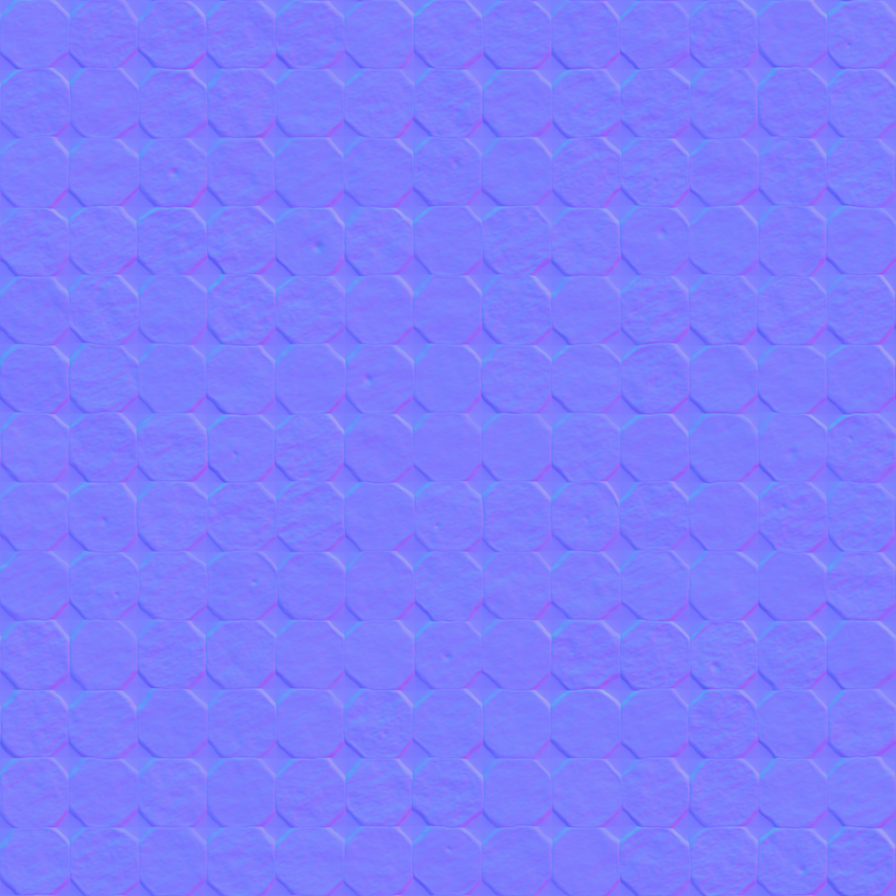
This texture map is drawn by a Shadertoy shader. Its source:

```glsl
#define REPEATS 13.0
#define CORNER_CUT 0.262
#define SEAM_INSET 0.016
#define BEVEL_WIDTH 0.040
#define BEVEL_DEPTH 0.0115
#define BOWL_DEPTH 0.0125
#define ROUGHNESS 0.0072
#define EDGE_WOBBLE 0.022
#define PIT_CHANCE 0.12
#define TILE_TILT 0.03
#define SAMPLE_STEP 0.012
#define BASE_LEVEL 0.492

float hash(vec2 p) {
    vec3 q = fract(p.xyx * vec3(0.1031, 0.1030, 0.0973));
    q += dot(q, q.yzx + 33.33);
    return fract((q.x + q.y) * q.z);
}

vec2 hash2(vec2 p) {
    return vec2(hash(p + 17.3), hash(p + 61.7));
}

// Value noise that wraps at the canvas border for whole-number frequencies
float noise(vec2 p, vec2 frequency) {
    p *= frequency;
    vec2 period = REPEATS * frequency;
    vec2 i = floor(p), f = fract(p);
    f = f * f * f * (f * (f * 6.0 - 15.0) + 10.0);
    vec2 a = mod(i, period), b = mod(i + 1.0, period);
    return mix(mix(hash(a), hash(vec2(b.x, a.y)), f.x),
               mix(hash(vec2(a.x, b.y)), hash(b), f.x), f.y) - 0.5;
}

// Whole-number shear turns the grain and keeps the wrap
vec2 grainAxes(vec2 p) {
    return vec2(2.0 * p.x + p.y, 2.0 * p.y - p.x);
}

float fbm(vec2 p) {
    vec2 q = grainAxes(p), frequency = vec2(2.0, 3.0);
    float sum = 0.0, amplitude = 1.0;
    for (int i = 0; i < 3; i++) {
        sum += amplitude * noise(q + 0.37 * float(i), frequency);
        amplitude *= 0.52;
        frequency *= 2.0;
    }
    return sum;
}

// Uneven, slightly chipped tile outlines
vec2 wobble(vec2 p) {
    vec2 broad = vec2(noise(p, vec2(2.0)), noise(p + 5.37, vec2(2.0)));
    vec2 fine = vec2(noise(p + 3.71, vec2(9.0)), noise(p + 8.13, vec2(9.0)));
    return p + EDGE_WOBBLE * (2.0 * broad + 0.8 * fine);
}

// Signed distance to the octagons, negative inside, with softened corners
float octagonDistance(vec2 p) {
    vec2 q = abs(p - floor(p + 0.5));
    float cut = CORNER_CUT + 0.07 * noise(p + 1.9, vec2(3.0));
    float chamfer = (cut - q.x - q.y) * 0.7071;
    float seam = -SEAM_INSET - min(q.x, q.y);
    float blend = max(0.05 - abs(chamfer - seam), 0.0);
    return max(chamfer, seam) + blend * blend * 5.0;
}

float pitHeight(vec2 local, vec2 cell) {
    vec2 center = 0.3 + 0.4 * hash2(cell);
    float radius = mix(0.03, 0.07, hash(cell + 4.0));
    vec2 r = (local - center) / radius;
    return -0.2 * radius * step(hash(cell + 29.0), PIT_CHANCE) * exp(-dot(r, r));
}

float height(vec2 p) {
    vec2 w = wobble(p);
    vec2 cell = mod(floor(w), REPEATS);
    float d = octagonDistance(w);
    float face = smoothstep(0.01, -0.07, d);

    // Unevenly worn rim and wide hollow joint
    float rim = BEVEL_DEPTH * (1.0 + 0.9 * noise(p + 6.2, vec2(2.0)));
    float h = -rim * smoothstep(-BEVEL_WIDTH, BEVEL_WIDTH, d);
    h -= BOWL_DEPTH * (1.0 - exp(-max(d, 0.0) / 0.1));

    // Rough face with a different strength on every tile
    float wear = mix(0.6, 1.35, hash(cell + 2.0));
    h += ROUGHNESS * fbm(p) * mix(0.15, wear, face);
    h += 0.010 * noise(p + 2.6, vec2(2.0, 3.0)) * face;

    // Slanted trowel marks on some tiles
    float streak = smoothstep(0.6, 1.0, hash(cell + 13.0));
    h += 0.003 * streak * noise(grainAxes(p), vec2(2.0, 7.0)) * face;

    return h + pitHeight(fract(w), cell) * face;
}

void mainImage(out vec4 fragColor, in vec2 fragCoord) {
    vec2 p = fragCoord / iResolution.xy * REPEATS;

    // Slope by central differences
    vec2 e = vec2(SAMPLE_STEP, 0.0);
    vec2 slope = vec2(height(p + e.xy) - height(p - e.xy),
                      height(p + e.yx) - height(p - e.yx)) / (2.0 * SAMPLE_STEP);

    // Slight lean of each tile
    vec2 w = wobble(p);
    float face = smoothstep(0.0, -0.04, octagonDistance(w));
    slope += TILE_TILT * (hash2(mod(floor(w), REPEATS)) - 0.5) * face;

    // Surface normal packed as colour
    vec3 normal = normalize(vec3(-slope, 1.0));
    fragColor = vec4(BASE_LEVEL + 0.5 * normal, 1.0);
}
```
